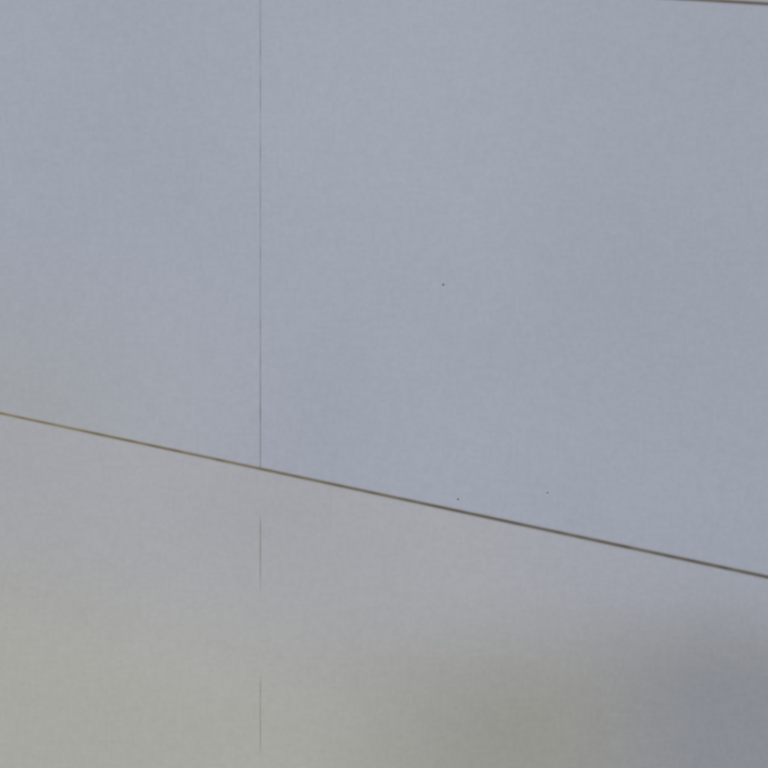
A WebGL 1 fragment shader for this texture:

```glsl
precision highp float;
// Large smooth wall panels seen at a slant: one worn upright hairline and
// sloping course joints that fan apart to the right. Panels are tinted by
// soft gradients, then given mottling, fine grain and a few dark specks.

#define COURSE_START 0.462    // height of the main joint at the left edge
#define COURSE_SLOPE -0.2135  // its rise across the canvas
#define PITCH_LEFT 0.593      // course height at the left edge
#define PITCH_GROWTH 0.1535   // added course height at the right edge
#define JOINT_X 0.339         // upright joint position
#define PANEL_WIDTH 0.70
#define COURSE_WIDTH 0.0040
#define HAIRLINE_WIDTH 0.0022
#define GRAIN 0.019
#define MOTTLE 0.018
#define SPECK_CELLS 9.0
#define SPECK_CHANCE 0.08

uniform vec2 u_resolution;

const vec3 BLUE_GREY  = vec3(0.620, 0.640, 0.690);
const vec3 NEUTRAL    = vec3(0.638, 0.645, 0.665);
const vec3 WARM_GREY  = vec3(0.660, 0.660, 0.640);
const vec3 OLIVE_GREY = vec3(0.588, 0.588, 0.568);
const vec3 SHADOW     = vec3(0.540, 0.553, 0.580);
const vec3 TAN_JOINT  = vec3(0.490, 0.445, 0.375);
const vec3 DARK_JOINT = vec3(0.375, 0.355, 0.325);
const vec3 HAIRLINE   = vec3(0.470, 0.470, 0.480);

float hash(vec2 p) {
  vec3 q = fract(p.xyx * vec3(0.1031, 0.1030, 0.0973));
  q += dot(q, q.yzx + 33.33);
  return fract((q.x + q.y) * q.z);
}

float noise(vec2 p) {
  vec2 i = floor(p), f = fract(p);
  f = f * f * (3.0 - 2.0 * f);
  return mix(mix(hash(i), hash(i + vec2(1.0, 0.0)), f.x),
             mix(hash(i + vec2(0.0, 1.0)), hash(i + 1.0), f.x), f.y);
}

float fbm(vec2 p) {
  float sum = 0.0, amp = 0.5;
  for (int i = 0; i < 4; i++) {
    sum += amp * noise(p);
    p = p * 2.03 + 17.3;
    amp *= 0.5;
  }
  return sum / 0.9375;
}

// Soft line profile; one pixel of blur is added and its weight conserved.
float softLine(float d, float width, float px) {
  float blurred = sqrt(width * width + px * px);
  float t = d / (0.56 * blurred);
  return width / blurred * exp(-t * t);
}

// Signed offset from the nearest whole number.
float nearest(float t) { return fract(t + 0.5) - 0.5; }

// Panel tint: cool above the main joint, warming below, dim at lower right.
vec3 panelColour(vec2 p, float course, float edge) {
  vec3 upper = mix(BLUE_GREY, NEUTRAL * vec3(0.98, 0.995, 0.99),
                   smoothstep(0.45, 0.0, p.x) * smoothstep(0.45, 0.0, course));
  upper *= 1.0 - 0.018 * smoothstep(0.5, 1.0, p.x);
  upper += 0.010 * smoothstep(0.5, 0.0, distance(p, vec2(0.55, 0.85)));
  float warmth = smoothstep(-0.10, -0.55, course);
  vec3 lower = mix(NEUTRAL, WARM_GREY, warmth);
  lower = mix(lower, BLUE_GREY * 0.97, 0.7 * smoothstep(0.5, 1.0, p.x));
  lower = mix(lower, OLIVE_GREY,
              smoothstep(0.3, 0.7, p.x) * smoothstep(0.26, 0.05, p.y));
  lower = mix(lower, SHADOW,
              smoothstep(0.70, 0.95, p.x) * smoothstep(0.25, 0.08, p.y));
  return mix(lower, upper, smoothstep(-edge, edge, course));
}

// Small soft dots, in a few cells of a jittered grid.
float specks(vec2 p, float px) {
  vec2 cell = floor(p * SPECK_CELLS);
  vec2 seat = 0.15 + 0.7 * vec2(hash(cell + 3.7), hash(cell + 41.3));
  float d = length(p - (cell + seat) / SPECK_CELLS);
  float radius = mix(0.0012, 0.0024, hash(cell + 71.9));
  float present = step(hash(cell + 11.0), SPECK_CHANCE);
  return present * (1.0 - smoothstep(radius - px, radius + px, d));
}

void main() {
  vec2 p = gl_FragCoord.xy / u_resolution;
  float px = 1.0 / min(u_resolution.x, u_resolution.y);

  // Course coordinate: whole numbers lie on the sloping joints.
  float pitch = PITCH_LEFT + PITCH_GROWTH * p.x;
  float course = (p.y - COURSE_START - COURSE_SLOPE * p.x) / pitch;
  float slope = COURSE_SLOPE + PITCH_GROWTH * floor(course + 0.5);
  float courseDist = nearest(course) * pitch / length(vec2(1.0, slope));
  float uprightDist = nearest((p.x - JOINT_X) / PANEL_WIDTH) * PANEL_WIDTH;

  // Panel surface with cloudy mottling, woven grain and specks.
  vec3 colour = panelColour(p, course, 0.008 + px);
  colour += MOTTLE * (fbm(p * 5.0 + 8.0) - 0.5);
  float weave = noise(p * vec2(260.0, 90.0)) + noise(p * vec2(90.0, 260.0));
  colour += GRAIN * (0.4 * weave + 0.6 * noise(p * 230.0 + 5.0) - 0.7);
  colour = mix(colour, DARK_JOINT, 0.5 * specks(p, px));

  // Upright hairline: firm just above the joint, broken and tan below.
  float above = step(0.0, course);
  float firm = mix(0.38, 0.75, smoothstep(0.35, 0.05, course));
  float broken = 0.45 * smoothstep(-0.2, 0.7, cos(6.2832 * (p.y - 0.28) / 0.21));
  float wear = mix(broken, firm, above) * mix(0.35, 1.25, noise(p.yy * 45.0));
  float upright = softLine(uprightDist, HAIRLINE_WIDTH, px) * wear;
  colour = mix(colour, mix(TAN_JOINT, HAIRLINE, above), min(upright, 1.0));

  // Sloping joints: tan at left, deepening to brown at right.
  vec3 joint = mix(TAN_JOINT, DARK_JOINT, smoothstep(0.05, 0.75, p.x));
  joint += 0.08 * (noise(p * 70.0) - 0.5);
  float width = COURSE_WIDTH * mix(0.85, 1.1, p.x);
  colour = mix(colour, joint, 0.95 * softLine(courseDist, width, px));

  gl_FragColor = vec4(colour, 1.0);
}
```
